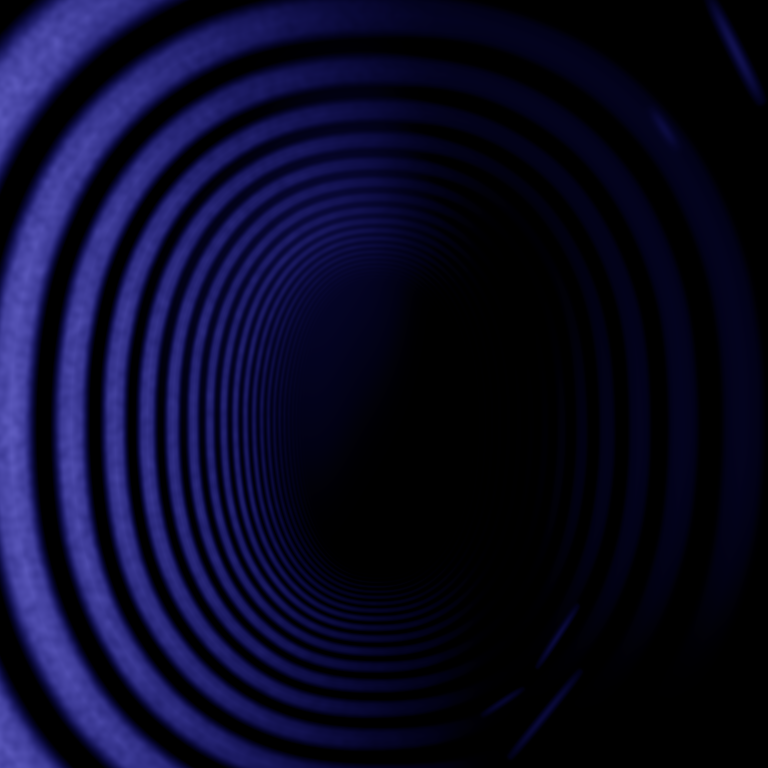
A WebGL 2 fragment shader for this background:

```glsl
#version 300 es
precision highp float;

uniform vec2 u_resolution;
out vec4 fragColor;

vec2 hashGradient(vec2 cell) {
    vec2 h = vec2(dot(cell, vec2(127.1, 311.7)), dot(cell, vec2(269.5, 183.3)));
    return fract(sin(h) * 43758.5) * 2.0 - 1.0;
}

float gradientNoise(vec2 p) {
    vec2 i = floor(p), f = fract(p);
    vec2 u = f * f * f * (f * (f * 6.0 - 15.0) + 10.0);
    vec2 e = vec2(0.0, 1.0);
    float low = mix(dot(hashGradient(i), f), dot(hashGradient(i + e.yx), f - e.yx), u.x);
    float high = mix(dot(hashGradient(i + e.xy), f - e.xy), dot(hashGradient(i + 1.0), f - 1.0), u.x);
    return mix(low, high, u.y);
}

// Half width of the rounded oval through q; ovals grow taller with depth
float ovalRadius(vec2 q) {
    q = abs(q);
    float a = length(q) + 0.001;
    for (int i = 0; i < 14; i++) {
        float y = q.y * a / (0.92 * a + 0.095);
        a = pow(pow(q.x, 2.3) + pow(y, 2.3), 1.0 / 2.3) + 0.0001;
    }
    return a;
}

// Soft thin line that tapers towards both ends
float streak(vec2 p, vec2 a, vec2 b, float width) {
    vec2 d = b - a;
    float t = clamp(dot(p - a, d) / dot(d, d), 0.0, 1.0);
    float dist = length(p - a - d * t) / width;
    return exp(-dist * dist) * (0.3 + 2.8 * t * (1.0 - t));
}

float glow(vec2 p, vec2 center, vec2 size) {
    vec2 d = (p - center) / size;
    return exp(-dot(d, d));
}

void main() {
    vec2 p = gl_FragCoord.xy / u_resolution;
    float grain = gradientNoise(p * 75.0) + 0.6 * gradientNoise(p * 28.0);
    float wobble = gradientNoise(p * 9.0) * 0.0015;
    float radius = ovalRadius(p - vec2(0.491, 0.447)) + wobble;

    // Evenly spaced ribs in perspective
    float depth = 2.411 / max(radius, 0.07) - 5.06;
    float offset = abs(depth - round(depth));
    float blur = 0.11 + min(2.411 / (radius * radius * u_resolution.y), 0.25);
    float rib = 1.0 - smoothstep(0.29 - blur, 0.29 + blur, offset);
    rib *= 1.0 - 0.7 * offset;

    // Light from the left, fading into the bore
    float light = 1.0 - smoothstep(-0.12, 0.7, p.x);
    light *= smoothstep(0.09, 0.19, radius);
    light *= 1.0 + 0.16 * grain;
    float upper = smoothstep(0.35, 0.75, p.y);
    float gap = (0.06 + 0.3 * upper) * (1.0 - smoothstep(0.17, 0.36, radius));
    float value = light * mix(gap, 1.0, rib);

    // Faint ribs on the shaded side
    float shade = smoothstep(0.2, 0.4, radius) * smoothstep(0.0, 0.45, p.y);
    shade *= smoothstep(0.45, 0.7, p.x) * (1.0 - smoothstep(0.47, 0.58, radius));
    value += rib * (0.1 * shade + 0.035 * glow(p, vec2(0.76, 0.38), vec2(0.09, 0.2)));

    // Haze above the dark core
    float haze = 0.13 * glow(p, vec2(0.45, 0.7), vec2(0.11, 0.19));
    haze += 0.06 * glow(p, vec2(0.4, 0.5), vec2(0.06, 0.16));
    value += haze * (1.0 - smoothstep(0.48, 0.6, p.x));

    // Glints along the far rim
    value += 0.32 * streak(p, vec2(0.925, 1.0), vec2(0.99, 0.87), 0.008);
    value += 0.16 * streak(p, vec2(0.85, 0.855), vec2(0.88, 0.81), 0.007);
    value += 0.22 * streak(p, vec2(0.7, 0.132), vec2(0.752, 0.21), 0.004);
    value += 0.22 * streak(p, vec2(0.665, 0.015), vec2(0.755, 0.125), 0.005);
    value += 0.16 * streak(p, vec2(0.63, 0.07), vec2(0.68, 0.103), 0.004);

    value = max(value, 0.0);
    float violet = 0.37 * pow(value, 1.5);
    float blue = 0.75 * pow(value, 0.8) * smoothstep(0.0, 0.06, value);
    fragColor = vec4(min(vec3(violet, violet * 0.97, blue), 1.0), 1.0);
}
```
